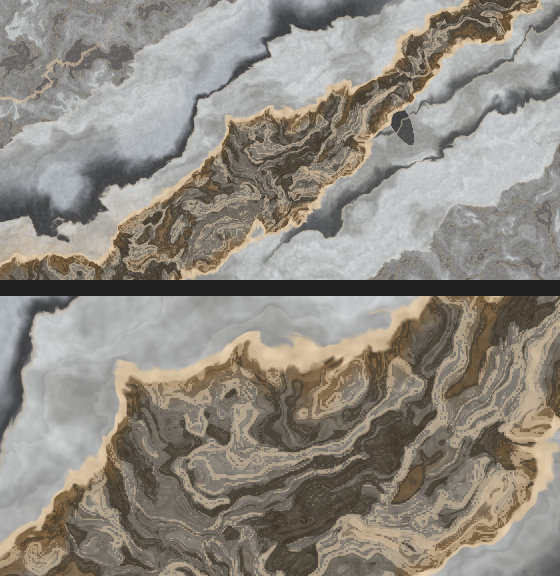
Top, the full canvas; bottom, a detail of the centre.
This texture is drawn by a Shadertoy shader. Its source:

```glsl
// Grey banded marble crossed by a brown, cream-rimmed diagonal vein.

#define SLOPE 0.62        // rise of the bands across the canvas
#define EDGE_WARP 0.20    // large wander of the band edges
#define EDGE_LOBES 0.07   // small scallops on the band edges
#define RIM_WIDTH 0.013   // cream rim of the vein
#define GRAIN 0.035       // fine mottling
#define PALE vec3(0.775, 0.785, 0.785)
#define GREY vec3(0.60, 0.60, 0.595)
#define SHADOW vec3(0.23, 0.23, 0.235)
#define CREAM vec3(0.86, 0.77, 0.64)
#define GOLD vec3(0.50, 0.39, 0.25)
#define UMBER vec3(0.31, 0.275, 0.225)
#define TAUPE vec3(0.53, 0.505, 0.47)

vec2 gradientAt(vec2 cell) {
    float a = 6.2832 * fract(sin(dot(cell, vec2(127.1, 311.7))) * 43758.5);
    return vec2(cos(a), sin(a));
}

float noise(vec2 p) {
    vec2 i = floor(p), f = p - i;
    vec2 u = f * f * f * (f * (f * 6.0 - 15.0) + 10.0);
    vec2 e = vec2(1.0, 0.0);
    float low = mix(dot(gradientAt(i), f), dot(gradientAt(i + e), f - e), u.x);
    float high = mix(dot(gradientAt(i + e.yx), f - e.yx),
                     dot(gradientAt(i + 1.0), f - 1.0), u.x);
    return mix(low, high, u.y);
}

float fbm(vec2 p, int octaves) {
    float sum = 0.0, amp = 0.5;
    for (int i = 0; i < octaves; i++) {
        sum += amp * noise(p);
        p = mat2(1.6, 1.2, -1.2, 1.6) * p + 7.3;
        amp *= 0.5;
    }
    return sum;
}

// Rounded lobes with sharp creases
float billow(vec2 p) {
    float sum = 0.0, amp = 0.5;
    for (int i = 0; i < 4; i++) {
        sum += amp * abs(noise(p));
        p = mat2(1.6, 1.2, -1.2, 1.6) * p + 3.1;
        amp *= 0.5;
    }
    return sum;
}

// Thin line along v = 0, half width w in canvas heights
float contour(float v, float w) {
    float px = 1.0 / iResolution.y;
    float slope = length(vec2(dFdx(v), dFdy(v))) / px;
    float d = abs(v) / max(slope, 0.001);
    return 1.0 - smoothstep(max(w - px, 0.0), w + px, d);
}

// Agate layers: slow ramps that end in a crisp step, centred on zero
float layers(float v) {
    float f = fract(v);
    return min(f, (1.0 - f) / max(1.5 * fwidth(v), 0.05)) - 0.5;
}

// Dark seam: hard below d = 0, fading out above it
float seam(float d, float fade) {
    return smoothstep(-0.012, 0.004, d) * (1.0 - smoothstep(0.15 * fade, fade, d));
}

void mainImage(out vec4 fragColor, in vec2 fragCoord) {
    vec2 p = fragCoord / iResolution.y;
    float px = 1.0 / iResolution.y;

    // Warped coordinates: flow lies along the bands, s rises across them
    vec2 flow = vec2(0.85 * p.x + 0.53 * p.y, 0.85 * p.y - 0.53 * p.x);
    vec2 warp = vec2(fbm(p * 3.0, 5), fbm(p * 3.0 + 17.0, 5));
    float x = p.x + 0.15 * warp.x;
    float lobes = billow(p * 8.0 + 2.0 * warp) - 0.18;
    float s = p.y - SLOPE * p.x + EDGE_WARP * fbm(p * 4.0 + 1.5 * warp, 6)
            + EDGE_LOBES * lobes;
    float patches = fbm(flow * vec2(2.0, 4.5) + 2.0 * warp + 5.0, 5);
    float swell = 1.0 + 1.8 * noise(flow * vec2(5.0, 2.0) + 11.0);

    // Pale ground with soft strata
    vec3 col = mix(GREY, PALE, smoothstep(-0.24, 0.14, patches));
    col += 0.065 * layers(s * 11.0 + 3.0 * patches);
    col += 0.05 * noise(vec2(s * 45.0, flow.x * 2.0));
    col = mix(col, PALE, 0.35 * contour(patches - 0.06, 0.0025));

    // Dark seams with a bluish halo and a light hairline
    float d1 = s - 0.135 - 0.105 * cos(5.4 * (x - 1.0));
    float d2 = s + 0.34, d3 = s + 0.53 + 0.1 * warp.y;
    float on1 = 1.0 - smoothstep(1.25, 1.5, x);
    float on2 = smoothstep(1.2, 1.35, x);
    float on3 = smoothstep(0.85, 1.1, x);
    float halo = on1 * smoothstep(0.0, 0.02, d1) * (1.0 - smoothstep(0.05, 0.30, d1));
    col = mix(col, vec3(0.60, 0.635, 0.68), 0.55 * halo);
    col = mix(col, SHADOW, 0.92 * on1 * seam(d1, 0.115 * swell));
    col = mix(col, SHADOW, 0.70 * on2 * seam(d2, 0.085 * swell));
    col = mix(col, SHADOW, 0.78 * on3 * seam(d3, 0.090 * swell));
    float hairline = max(on1 * contour(d1 + 0.008, 0.002),
                     max(on2 * contour(d2 + 0.008, 0.002), on3 * contour(d3 + 0.008, 0.002)));
    col = mix(col, vec3(0.74, 0.70, 0.64), 0.65 * hairline);

    // Swirled grey masses in two corners
    float swirl = fbm(flow * vec2(3.5, 6.0) + 4.0 * warp + 1.5 * lobes, 6);
    float mass = max(s - 0.49, -0.79 - s + 0.15 * warp.x);
    vec3 massCol = mix(vec3(0.41, 0.405, 0.40), vec3(0.65), smoothstep(-0.28, 0.24, swirl));
    massCol += 0.09 * layers(swirl * 13.0);
    massCol = mix(massCol, PALE, 0.8 * smoothstep(0.17, 0.25, swirl + 0.3 * lobes));
    massCol = mix(massCol, CREAM, 0.3 * contour(swirl + 0.09, 0.002));
    massCol = mix(massCol, CREAM, 0.65 * contour(s - 0.64, 0.005) * (1.0 - smoothstep(0.3, 0.5, x)));
    col = mix(col, massCol, smoothstep(-px, 0.006, mass));
    col = mix(col, vec3(0.79, 0.77, 0.74), 0.7 * contour(mass, 0.003));

    // Vein outline, with a warm stain on the ground beside it
    float top = -0.02 - 0.03 * x + 0.06 * cos(7.4 * (x - 0.84));
    float bottom = -0.42 + 0.22 * smoothstep(1.1, 1.75, x);
    float inside = min(top - s, s - bottom + 0.16 * fbm(p * 4.0 + 31.0, 4));
    float stain = (1.0 - smoothstep(0.2, 0.65, p.x)) * (1.0 - smoothstep(0.0, 0.16, -inside));
    col = mix(col, vec3(0.77, 0.68, 0.57), 0.6 * stain);

    // Vein body: folded layers with light and dark threads
    vec2 q = flow * vec2(5.0, 8.0) + 3.0 * warp;
    vec2 fold = vec2(fbm(q, 4), fbm(q + 9.0, 4));
    float v = fbm(q + 3.5 * fold, 6);
    vec3 vein = mix(UMBER, TAUPE, smoothstep(-0.30, 0.16, v));
    vein += vec3(0.12, 0.11, 0.095) * layers(v * 11.0);
    vein = mix(vein, GOLD, 0.6 * smoothstep(0.10, 0.24, fold.x));
    float rimNoise = noise(p * 9.0 + 4.0 * warp);
    vein = mix(vein, GOLD + 0.12 * layers(inside * 45.0 + 4.0 * v),
               0.8 * (1.0 - smoothstep(0.015, 0.065, inside + 0.05 * rimNoise)));
    vein = mix(vein, UMBER * 0.8, 0.6 * contour(v + 0.11, 0.002));
    vein = mix(vein, CREAM, 0.55 * contour(v - 0.13, 0.0025));
    vein = mix(vein, CREAM, 0.7 * smoothstep(0.23, 0.29, v));
    col = mix(col, vein, smoothstep(-px, px, inside));

    // Cream rim of uneven width
    float rim = RIM_WIDTH * (1.0 + 1.3 * rimNoise);
    float onRim = 1.0 - smoothstep(0.5 * rim, rim + px, abs(inside));
    col = mix(col, CREAM + 0.10 * noise(p * 40.0), 0.92 * onRim);

    col += GRAIN * (noise(p * 55.0) + noise(p * 110.0));
    fragColor = vec4(clamp(col, 0.0, 1.0), 1.0);
}
```
